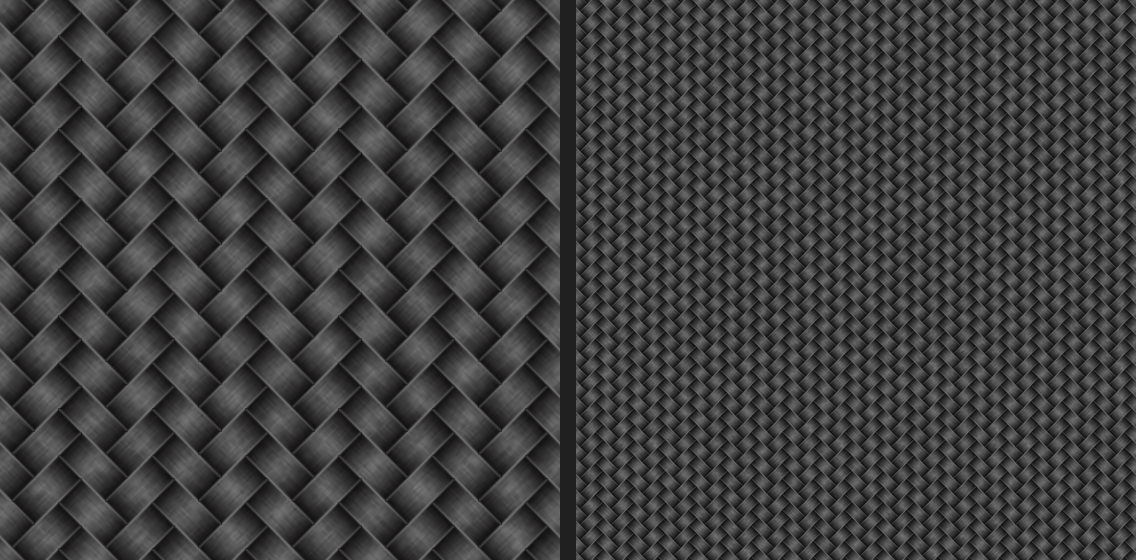
Left: one tile. Right: repeated 3 by 3.
Write a WebGL 1 fragment shader that draws this pattern.

```glsl
precision highp float;
// Dark woven straps in a diagonal over-two, under-two basket weave that tiles.

uniform vec2 u_resolution;

const float GRID = 12.0;             // rows down; columns pair up into half as many
const vec2 PHASE = vec2(-0.75, 0.25);
const float END_TONE = 0.05;         // where a strap dives under its neighbour
const float CROWN_TONE = 0.395;      // middle of a strap
const float CROWN_ROUNDING = 0.14;
const float SIDE_SHADE = 0.16;
const float LINE_WIDTH = 0.042;      // in strap widths
const float LINE_STRENGTH = 0.85;
const float LINE_BRIGHT = 0.46;
const float LINE_DIM = 0.25;
const float FIBRE_AMOUNT = 0.24;
const float STRAP_VARIATION = 0.12;
const vec3 DARK_TINT = vec3(1.03, 0.97, 0.98);
const vec3 LIGHT_TINT = vec3(1.0, 0.995, 1.0);

float hash(vec2 p) {
  return fract(sin(dot(p, vec2(127.1, 311.7))) * 43758.5453);
}

float valueNoise(vec2 p) {
  vec2 i = floor(p);
  vec2 f = fract(p);
  f = f * f * (3.0 - 2.0 * f);
  return mix(mix(hash(i), hash(i + vec2(1.0, 0.0)), f.x),
             mix(hash(i + vec2(0.0, 1.0)), hash(i + 1.0), f.x), f.y);
}

// Finds the strap on top: xy = place along and across it (0..1), zw = wrapped id.
vec4 findStrap(vec2 diagonal) {
  vec2 cell = floor(diagonal);
  vec2 local = diagonal - cell;
  float phase = floor(mod(cell.x - cell.y + 0.5, 4.0));
  vec2 place;
  vec2 centre;
  if (phase < 2.0) {                 // rising strap
    place = vec2((local.x + phase) * 0.5, local.y);
    centre = cell + vec2(1.0 - phase, 0.5);
  } else {                           // falling strap
    float upperHalf = 3.0 - phase;
    place = vec2((local.y + upperHalf) * 0.5, local.x);
    centre = cell + vec2(0.5, 1.0 - upperHalf);
  }
  vec2 id = mod(vec2(centre.x - centre.y, centre.x + centre.y) * 0.5, GRID);
  return vec4(place, id);
}

// Bright crown falling to dark ends, with slightly darker sides.
float strapTone(vec2 place) {
  float t = abs(place.x * 2.0 - 1.0);
  float soft = sqrt(t * t + CROWN_ROUNDING * CROWN_ROUNDING) - CROWN_ROUNDING;
  float fall = soft / (sqrt(1.0 + CROWN_ROUNDING * CROWN_ROUNDING) - CROWN_ROUNDING);
  float side = abs(place.y * 2.0 - 1.0);
  return mix(CROWN_TONE, END_TONE, fall) * (1.0 - SIDE_SHADE * side * side);
}

// Fine threads running along and across the strap, centred on zero.
float fibres(vec2 place, float seed) {
  vec2 shift = vec2(37.0, 61.0) * seed;
  float along = valueNoise(place * vec2(5.0, 15.0) + shift);
  float across = valueNoise(place * vec2(28.0, 4.0) + shift.yx);
  float mottled = valueNoise(place * vec2(7.0, 4.0) + shift + 9.0);
  return along * 0.4 + across * 0.35 + mottled * 0.25 - 0.5;
}

// Edge highlight: x = coverage, y = tone, fading toward both ends of the line.
vec2 edgeLine(vec2 place) {
  float sideGap = min(place.y, 1.0 - place.y);
  float endGap = 2.0 * min(place.x, 1.0 - place.x);
  float run;
  if (sideGap < endGap) {
    run = 2.0 * place.x - (place.y < 0.5 ? 0.5 : 1.5);
  } else {                           // the crossing strap's own edge
    run = place.x > 0.5 ? 0.5 + place.y : place.y - 1.5;
  }
  float d = min(sideGap, endGap) / LINE_WIDTH;
  float tone = mix(LINE_BRIGHT, LINE_DIM, smoothstep(0.3, 1.5, abs(run)));
  return vec2(LINE_STRENGTH * exp(-d * d), tone);
}

void main() {
  vec2 p = gl_FragCoord.xy / u_resolution * GRID + PHASE;
  vec4 strap = findStrap(vec2(p.x + p.y, p.y - p.x));
  float seed = hash(strap.zw);

  float tone = strapTone(strap.xy);
  tone *= 1.0 + FIBRE_AMOUNT * fibres(strap.xy, seed) * 2.0;
  tone *= 1.0 + STRAP_VARIATION * (seed - 0.5);

  vec2 line = edgeLine(strap.xy);
  tone = mix(tone, line.y, line.x);

  vec3 tint = mix(DARK_TINT, LIGHT_TINT, smoothstep(0.05, 0.3, tone));
  gl_FragColor = vec4(tone * tint, 1.0);
}
```
